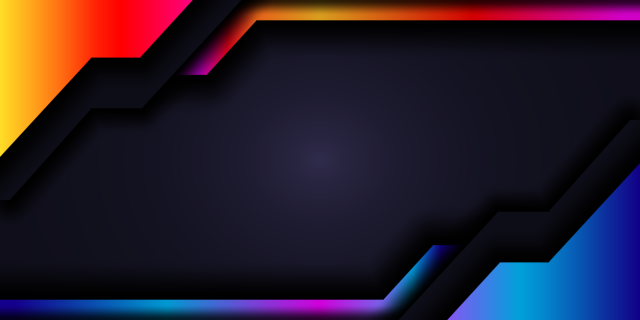
Write a Shadertoy shader that draws this background.

```glsl
const vec3 NIGHT = vec3(0.052, 0.050, 0.092);
const vec3 GLOW = vec3(0.185, 0.168, 0.295);

const float CORNER_STOPS[6] = float[6](0.0, 0.10, 0.19, 0.30, 0.378, 0.60);
const float BAND_STOPS[6] = float[6](0.62, 0.71, 0.80, 1.0, 1.48, 1.95);

const vec3 WARM_CORNER[6] = vec3[6](
    vec3(1.0, 0.87, 0.15), vec3(1.0, 0.65, 0.11), vec3(1.0, 0.43, 0.07),
    vec3(1.0, 0.13, 0.02), vec3(1.0, 0.0, 0.0), vec3(1.0, 0.0, 0.50));
const vec3 WARM_BAND[6] = vec3[6](
    vec3(0.75, 0.0, 0.80), vec3(0.85, 0.0, 0.10), vec3(0.90, 0.38, 0.10),
    vec3(0.85, 0.62, 0.12), vec3(0.82, 0.0, 0.0), vec3(0.82, 0.0, 0.78));
const vec3 COOL_CORNER[6] = vec3[6](
    vec3(0.07, 0.0, 0.53), vec3(0.05, 0.17, 0.61), vec3(0.03, 0.34, 0.70),
    vec3(0.01, 0.53, 0.80), vec3(0.0, 0.63, 0.86), vec3(0.52, 0.34, 0.95));
const vec3 COOL_BAND[6] = vec3[6](
    vec3(0.08, 0.0, 0.58), vec3(0.0, 0.60, 0.85), vec3(0.45, 0.40, 0.92),
    vec3(0.82, 0.0, 0.86), vec3(0.0, 0.60, 0.82), vec3(0.08, 0.0, 0.55));

// Piecewise linear colour gradient
vec3 ramp(float x, float stops[6], vec3 colours[6]) {
    vec3 colour = colours[0];
    for (int i = 1; i < 6; i++) {
        float t = clamp((x - stops[i - 1]) / (stops[i] - stops[i - 1]), 0.0, 1.0);
        colour = mix(colour, colours[i], t);
    }
    return colour;
}

float segmentDistance(vec2 p, vec2 a, vec2 b) {
    vec2 ab = b - a;
    return length(p - a - ab * clamp(dot(p - a, ab) / dot(ab, ab), 0.0, 1.0));
}

float rise(float x, vec2 a, vec2 b) {
    return (b.y - a.y) * clamp((x - a.x) / (b.x - a.x), 0.0, 1.0);
}

// Signed distance to a bent line running left to right, negative above it
float bentEdge(vec2 p, vec2 a, vec2 b, vec2 c, vec2 d) {
    float dist = min(segmentDistance(p, a, b),
                 min(segmentDistance(p, b, c), segmentDistance(p, c, d)));
    float height = a.y + rise(p.x, a, b) + rise(p.x, b, c) + rise(p.x, c, d);
    return p.y > height ? -dist : dist;
}

float cover(float dist, float pixel) {
    return smoothstep(0.5 * pixel, -0.5 * pixel, dist);
}

// Darkening outside an edge, from black up to full light
float shade(float dist, float reach) {
    return smoothstep(0.0, reach, dist);
}

// Stacked band, strip and corner of the upper left side
vec3 paintSide(vec3 base, vec2 p, float pixel, vec3 cornerColours[6], vec3 bandColours[6]) {
    float band = bentEdge(p, vec2(0.45, 0.766), vec2(0.646, 0.766),
                          vec2(0.802, 0.9365), vec2(2.2, 0.9365));
    float strip = bentEdge(p, vec2(0.031, 0.375), vec2(0.286, 0.6615),
                           vec2(0.443, 0.6615), vec2(0.80, 1.049));
    float corner = bentEdge(p, vec2(-0.1, 0.401), vec2(0.286, 0.820),
                            vec2(0.4375, 0.820), vec2(0.65, 1.052));

    // Glowing band, dimmed towards the canvas border
    float border = mix(0.2, 1.0, smoothstep(0.0, 0.05, 1.0 - p.y));
    vec3 bandColour = ramp(p.x, BAND_STOPS, bandColours) * border;
    vec3 colour = mix(base * shade(band, 0.13), bandColour, cover(band, pixel));

    // Dark strip and the shadow it casts
    colour *= shade(strip, 0.088);
    colour = mix(colour, NIGHT * shade(corner, 0.11), cover(strip, pixel));

    // Bright corner
    return mix(colour, ramp(p.x, CORNER_STOPS, cornerColours), cover(corner, pixel));
}

void mainImage(out vec4 fragColor, in vec2 fragCoord) {
    vec2 canvas = vec2(2.0, 1.0);
    vec2 p = fragCoord / iResolution.xy * canvas;
    float pixel = 1.5 / iResolution.y;

    // Central glow
    float radius = length((p - 0.5 * canvas) * vec2(1.0, 1.15));
    vec3 colour = mix(NIGHT, GLOW, exp(-3.0 * radius));

    // The lower right side is the upper left one turned half around
    colour = paintSide(colour, p, pixel, WARM_CORNER, WARM_BAND);
    colour = paintSide(colour, canvas - p, pixel, COOL_CORNER, COOL_BAND);
    fragColor = vec4(colour, 1.0);
}
```
